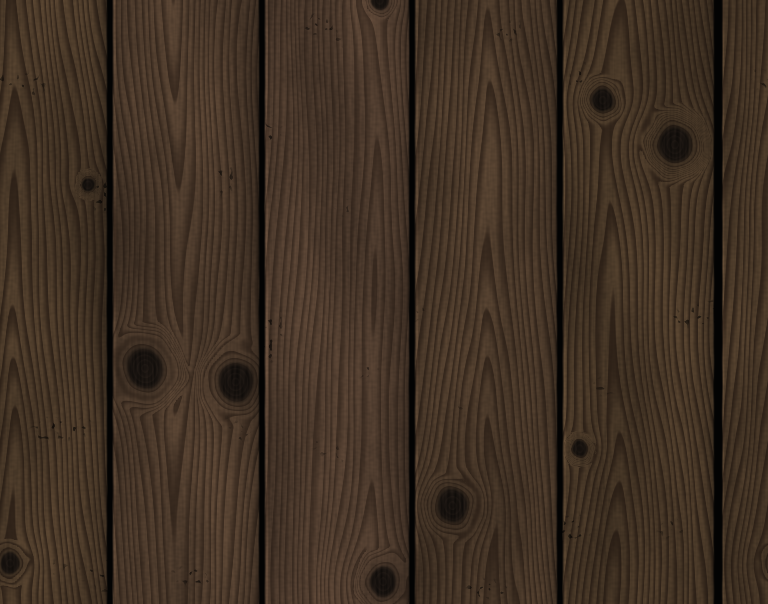
A WebGL 2 fragment shader for this texture:

```glsl
#version 300 es
precision highp float;

uniform vec2 u_resolution;
out vec4 fragColor;

const int PLANKS = 5;
const int KNOTS = 10;

// Seams between planks; the first plank wraps round the side of the canvas
const float SEAM[6] = float[6](-0.065, 0.143, 0.341, 0.5365, 0.729, 0.935);

// Per plank: x of the heart line, rings climbed per unit of height, warmth
const vec3 GRAIN[5] = vec3[5](
    vec3(0.020, 8.0, 0.25), vec3(0.230, -6.0, 0.75), vec3(0.485, 3.0, 1.0),
    vec3(0.636, 8.0, 0.55), vec3(0.800, 7.0, 0.20));

// Per knot: centre and radius
const vec3 KNOT[10] = vec3[10](
    vec3(0.115, 0.546, 0.010), vec3(0.189, 0.307, 0.030),
    vec3(0.307, 0.289, 0.029), vec3(0.499, 0.029, 0.022),
    vec3(0.589, 0.128, 0.025), vec3(0.785, 0.656, 0.018),
    vec3(0.879, 0.598, 0.027), vec3(0.755, 0.202, 0.012),
    vec3(0.013, 0.053, 0.016), vec3(0.495, 0.786, 0.014));

const vec3 OLIVE_WOOD = vec3(0.285, 0.222, 0.152);
const vec3 WARM_WOOD = vec3(0.315, 0.240, 0.185);
const vec3 LATE_WOOD = vec3(0.130, 0.088, 0.062);
const vec3 KNOT_WOOD = vec3(0.070, 0.055, 0.045);
const vec3 GAP = vec3(0.012, 0.011, 0.010);

vec2 hashGradient(vec2 cell) {
    float angle = 6.2832 * fract(sin(dot(cell, vec2(127.1, 311.7))) * 43758.5);
    return vec2(cos(angle), sin(angle));
}

float corner(vec2 cell, vec2 f, vec2 offset) {
    return dot(hashGradient(cell + offset), f - offset);
}

// Gradient noise, roughly -0.7 to 0.7
float noise(vec2 p) {
    vec2 cell = floor(p), f = p - cell;
    vec2 s = f * f * f * (f * (f * 6.0 - 15.0) + 10.0);
    float low = mix(corner(cell, f, vec2(0, 0)), corner(cell, f, vec2(1, 0)), s.x);
    float high = mix(corner(cell, f, vec2(0, 1)), corner(cell, f, vec2(1, 1)), s.x);
    return mix(low, high, s.y);
}

int plankAt(float x) {
    int plank = 0;
    for (int i = 1; i < PLANKS; i++) if (x > SEAM[i]) plank = i;
    return plank;
}

// Distance to a knot in knot radii, with a slightly uneven, tilted outline
float knotDistance(vec2 q, float radius) {
    vec2 oval = vec2(q.x + 0.12 * q.y, q.y * 0.9 - 0.12 * q.x) / radius;
    return length(oval) * (1.0 + 0.16 * noise(oval * 0.9 + radius * 900.0));
}

// Late wood darkens slowly through a ring and ends sharply
float lateWood(float phase, float blur) {
    float t = fract(phase);
    float edge = clamp(blur, 0.10, 0.45);
    float band = smoothstep(0.25, 0.9, t) * (1.0 - smoothstep(1.0 - edge, 1.0, t));
    return band * (1.0 - 0.7 * smoothstep(0.4, 1.0, blur));
}

void main() {
    vec2 p = gl_FragCoord.xy / u_resolution.x;
    if (p.x > SEAM[PLANKS]) p.x -= 1.0;
    int plank = plankAt(p.x);
    vec3 grain = GRAIN[plank];
    vec2 seed = vec2(17.3, 9.1) * float(plank);

    // Fibres part round each knot
    float across = p.x - grain.x;
    for (int i = 0; i < KNOTS; i++) {
        vec2 q = p - KNOT[i].xy;
        float reach = 1.35 * KNOT[i].z;
        float pull = min(1.0, reach * reach / (dot(q, q) + 1e-6));
        if (plankAt(KNOT[i].x) == plank) across -= q.x * pull * 0.9;
    }

    // Growth rings: steep arches along the heart, fine lines at the sides
    across += 0.012 * noise(vec2(3.0, p.y * 4.0) + seed);
    float phase = 115.0 * length(vec2(across, 0.013)) + grain.y * p.y;
    phase += 2.2 * noise(vec2(across * 9.0, p.y * 3.2) + seed);
    phase += 0.9 * noise(vec2(across * 45.0, p.y * 2.5) + seed);

    // Rings close round the knots, whose cores are dark
    float core = 0.0, halo = 0.0;
    for (int i = 0; i < KNOTS; i++) {
        if (plankAt(KNOT[i].x) != plank) continue;
        float d = knotDistance(p - KNOT[i].xy, KNOT[i].z);
        phase = mix(phase, d * KNOT[i].z * 170.0, 1.0 - smoothstep(1.0, 1.9, d));
        core = max(core, 1.0 - smoothstep(0.62, 0.95, d));
        halo = max(halo, exp(-1.3 * d * d));
    }
    float late = lateWood(phase, fwidth(phase));

    // Timber colour, stains, fibres and fine saw marks
    float stain = noise(p * vec2(9.0, 3.0) + seed) + 0.5 * noise(p * vec2(22.0, 7.0) + seed);
    float fibre = noise(p * vec2(330.0, 28.0) + seed);
    float saw = noise(p * vec2(130.0, 260.0) + seed);
    vec3 color = mix(OLIVE_WOOD, WARM_WOOD, grain.z);
    color *= 1.0 + 0.26 * stain + 0.13 * fibre + 0.10 * saw;
    color = mix(color, LATE_WOOD, late * mix(0.72, 0.48, grain.z));
    color *= 1.0 - 0.45 * halo;
    color = mix(color, KNOT_WOOD * (1.0 + 0.8 * fibre + 0.5 * late), core * 0.88);

    // Clusters of small pits
    float pits = smoothstep(0.25, 0.45, noise(p * 150.0 + seed));
    color *= 1.0 - 0.6 * pits * smoothstep(0.38, 0.5, noise(p * 11.0 + seed));

    // Rounded plank sides, a lit left rim and dark gaps
    float left = p.x - SEAM[plank], right = SEAM[plank + 1] - p.x;
    float side = min(left, right) + 0.0008 * noise(vec2(left > right ? 5.0 : 2.0, p.y * 30.0));
    color *= 1.0 - 0.35 * exp(-right / 0.012) - 0.15 * exp(-left / 0.012);
    color *= 1.0 + 0.35 * exp(-pow((left - 0.0065) / 0.0016, 2.0));
    bool wideGap = (plank == 0 && left < right) || (plank == PLANKS - 1 && right < left);
    float halfGap = wideGap ? 0.0050 : 0.0032;
    color = mix(GAP, color, smoothstep(halfGap - 0.001, halfGap + 0.0022, side));

    fragColor = vec4(color, 1.0);
}
```
